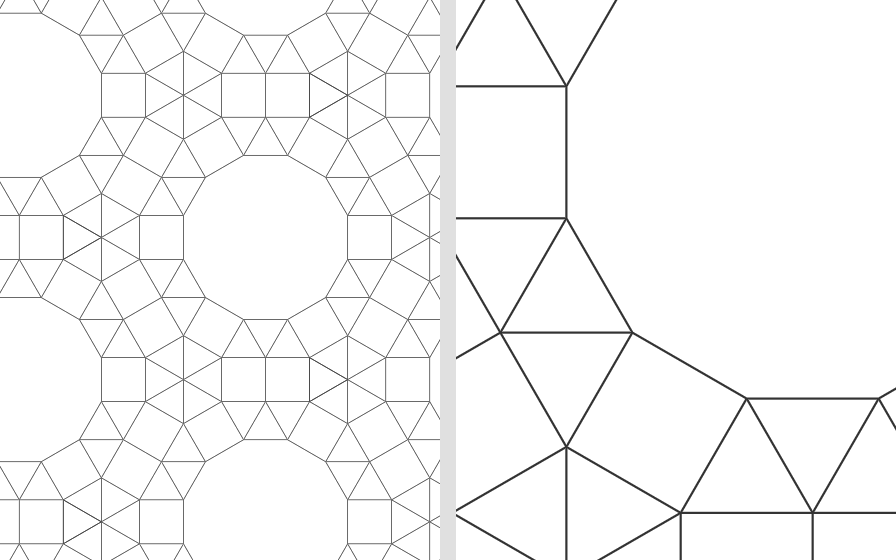
Left: the whole. Right: its middle third, enlarged.
Give the GLSL for this pattern, as a WebGL 1 fragment shader.

```glsl
precision highp float;
// Thin line tiling of dodecagons, hexagon rosettes, squares and triangles.
// Each point is moved into the cell of its nearest dodecagon, folded by the
// cell's mirrors into one narrow wedge, and measured against a few segments.

uniform vec2 u_resolution;

// Canvas height is 1; inside the tiling the tile edge is 1.
const float PERIOD = 0.5078;                // spacing of stacked dodecagons
const vec2 CENTRE = vec2(0.4742, 0.5760);   // centre of one dodecagon
const float LINE_WIDTH = 0.00131;
const float DOUBLE_STROKE = 0.75;           // strength of overdrawn strokes
const vec3 PAPER = vec3(1.0);
const vec3 INK = vec3(0.2);

const float ROOT3 = 1.73205;
const float LATTICE = 3.0 + 2.0 * ROOT3;    // period measured in tile edges
const float EDGE = PERIOD / LATTICE;
const float APOTHEM = 1.0 + 0.5 * ROOT3;    // of the dodecagon
const float MIDLINE = 0.5 * LATTICE;        // mirror between dodecagons
const float ROW = MIDLINE - 0.5;            // side of the square row

// Key points of the wedge
const vec2 CORNER = vec2(0.5, APOTHEM);     // dodecagon corner
const vec2 JOINT = vec2(1.0, ROW);          // hexagon corner
const vec2 APEX = vec2(0.0, ROW);           // triangles meet two squares
const vec2 HUB = vec2(APOTHEM, MIDLINE);    // hexagon centre
const vec2 SIDE = vec2(1.0, MIDLINE);       // middle of a hexagon side

float segment(vec2 p, vec2 a, vec2 b) {
    vec2 along = b - a;
    vec2 offset = p - a;
    float t = clamp(dot(offset, along) / dot(along, along), 0.0, 1.0);
    return length(offset - along * t);
}

// Position relative to the nearest dodecagon of the triangular lattice
vec2 nearestCell(vec2 p) {
    vec2 box = vec2(ROOT3, 1.0) * LATTICE;
    vec2 a = mod(p + 0.5 * box, box) - 0.5 * box;
    vec2 b = mod(p, box) - 0.5 * box;
    return dot(a, a) < dot(b, b) ? a : b;
}

// Mirror a cell into the wedge between 60 and 90 degrees
vec2 foldWedge(vec2 p) {
    vec2 normal = vec2(0.5 * ROOT3, -0.5);
    p = abs(p);
    p -= 2.0 * max(dot(p, normal), 0.0) * normal;
    return vec2(abs(p.x), p.y);
}

float tileLines(vec2 p) {
    // Dodecagon outline
    float d = segment(p, vec2(0.0, APOTHEM), CORNER);
    d = min(d, segment(p, CORNER, APOTHEM * vec2(0.5, 0.5 * ROOT3)));
    // Triangles and squares
    d = min(d, segment(p, APEX, JOINT));
    d = min(d, segment(p, APEX, CORNER));
    d = min(d, segment(p, CORNER, JOINT));
    d = min(d, segment(p, APEX, vec2(0.0, MIDLINE)));
    // Hexagon sides and spoke
    d = min(d, segment(p, JOINT, SIDE));
    d = min(d, segment(p, JOINT, JOINT + vec2(0.25 * ROOT3, -0.25)));
    return min(d, segment(p, JOINT, HUB));
}

// Left triangle of every other hexagon, which is stroked twice
float doubledLines(vec2 cell) {
    vec2 p = vec2(cell.x, abs(cell.y));
    return min(segment(p, JOINT, HUB), segment(p, JOINT, SIDE));
}

// Share of a pixel-wide window covered by the line
float coverage(float d, float pixel) {
    float halfWidth = 0.5 * LINE_WIDTH / EDGE;
    float nearSide = clamp(d - 0.5 * pixel, -halfWidth, halfWidth);
    float farSide = clamp(d + 0.5 * pixel, -halfWidth, halfWidth);
    return (farSide - nearSide) / pixel;
}

void main() {
    vec2 canvas = gl_FragCoord.xy / u_resolution.y;
    float pixel = 1.0 / (u_resolution.y * EDGE);
    vec2 cell = nearestCell((canvas - CENTRE) / EDGE);

    float stroke = coverage(tileLines(foldWedge(cell)), pixel);
    float second = DOUBLE_STROKE * coverage(doubledLines(cell), pixel);
    float ink = 1.0 - (1.0 - stroke) * (1.0 - second);

    gl_FragColor = vec4(mix(PAPER, INK, ink), 1.0);
}
```
